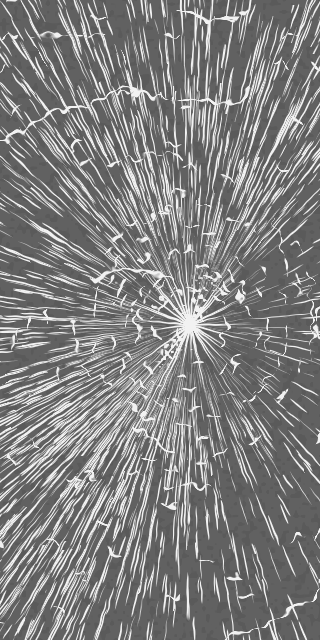
This texture is drawn by a WebGL 1 fragment shader. Its source:

```glsl
precision highp float;
// Shattered grey glass: white radial splinters and jagged ring cracks around an impact point.
uniform vec2 u_resolution;

const float TAU = 6.2831853;
const vec2 IMPACT = vec2(0.594, 0.984);

float hash(vec2 p) {
  vec3 q = fract(vec3(p.xyx) * 0.1031);
  q += dot(q, q.yzx + 33.33);
  return fract((q.x + q.y) * q.z);
}

float noise(vec2 p) {
  vec2 i = floor(p), f = fract(p);
  f = f * f * (3.0 - 2.0 * f);
  return mix(mix(hash(i), hash(i + vec2(1.0, 0.0)), f.x),
             mix(hash(i + vec2(0.0, 1.0)), hash(i + vec2(1.0, 1.0)), f.x), f.y);
}

// Soft coverage of a stroke; strokes thinner than a pixel fade instead of breaking.
float stroke(float dist, float halfWidth, float px) {
  float h = max(halfWidth, 0.0);
  return clamp((h - dist) / px + 0.5, 0.0, 1.0) * min(1.0, 2.0 * h / px);
}

float lobe(float angle, float centre, float sharpness) {
  return exp(sharpness * (cos(angle - centre) - 1.0));
}

// How crowded the splinters are in each direction.
float splinterDensity(float angle, float r) {
  float d = 0.2 + 0.24 * lobe(angle, 1.7, 4.0) + 0.25 * lobe(angle, 1.1, 30.0);
  d += 0.55 * lobe(angle, 4.08, 11.0) + 0.2 * lobe(angle, 3.3, 3.0);
  d += 0.3 * lobe(angle, 4.75, 9.0) * (1.0 - smoothstep(0.3, 0.6, r));
  return d * (1.0 - 0.65 * lobe(angle, -0.45, 4.0) * smoothstep(0.2, 0.5, r));
}

// One layer of broken, tapered radial splinters.
float splinters(float angle, float r, float count, float seed, float density, float px) {
  float turn = fract(angle / TAU + hash(vec2(seed, 7.0))) * count;
  float cell = floor(turn);
  float span = mix(0.05, 0.17, hash(vec2(cell, seed + 3.0)));
  float along = r / span + 5.0 * hash(vec2(cell, seed + 11.0));
  vec2 id = vec2(cell + seed * 17.0, floor(along));
  float t = fract(along);
  float offset = 0.5 + 0.5 * (hash(id + 4.0) - 0.5) + 0.2 * (t - 0.5) * (hash(id + 9.0) - 0.5);
  float dist = abs(fract(turn) - offset) * TAU * r / count;
  float width = min(0.0003 + 0.0046 * r, 0.0026) * mix(0.4, 1.2, hash(id + 21.0));
  width *= sqrt(max(0.0, 1.0 - pow(abs(2.0 * t - 1.0), 2.0)));
  return stroke(dist, width, px) * step(hash(id + 31.0), density);
}

// Thicker rays rooted at the impact point.
float rootRays(float angle, float r, float count, float seed, float density, float px) {
  float turn = fract(angle / TAU + 0.37 * seed) * count;
  float cell = floor(turn);
  float reach = mix(0.05, 0.45, hash(vec2(cell, seed))) * (0.35 + density);
  float offset = 0.5 + 0.5 * (hash(vec2(cell, seed + 5.0)) - 0.5);
  float dist = abs(fract(turn) - offset) * TAU * r / count;
  return stroke(dist, 0.0036 * (1.0 - r / reach), px);
}

// Short jagged arcs of similar length scattered on concentric rings.
float ringChips(float angle, float r, vec2 p, float spacing, float seed, float px) {
  float wobble = 0.03 * (noise(p * 42.0 + seed) - 0.5);
  float ring = (r + wobble) / spacing + 0.31 * seed;
  float count = 3.0 + floor(TAU * floor(ring) * spacing / 0.06);
  float turn = fract(angle / TAU + 0.23 * seed + 0.13 * floor(ring)) * count;
  vec2 id = vec2(floor(turn) + 13.0 * seed, floor(ring));
  float u = abs(fract(turn) - 0.5) * 2.0;
  float dist = abs(fract(ring) - mix(0.3, 0.7, hash(id))) * spacing;
  float width = 0.0062 * noise(p * 75.0 + 9.0) * (1.0 - smoothstep(0.5, 1.0, u));
  float chance = 0.05 + 0.26 * smoothstep(0.06, 0.11, r) * (1.0 - smoothstep(0.27, 0.5, r));
  chance += 0.4 * lobe(angle, 2.5, 3.0) * (1.0 - smoothstep(0.2, 0.38, r));
  return stroke(dist, width, px) * step(hash(id + 6.0), chance);
}

float segment(vec2 p, vec2 a, vec2 b) {
  vec2 ab = b - a;
  return length(p - a - ab * clamp(dot(p - a, ab) / dot(ab, ab), 0.0, 1.0));
}

float bend(vec2 p, vec2 a, vec2 b, vec2 c) {
  return min(segment(p, a, b), segment(p, b, c));
}

// Distance to the long cracks that cross the pane.
float longCracks(vec2 p) {
  float d = bend(p, vec2(0.0, 1.552), vec2(0.18, 1.66), vec2(0.27, 1.675));
  d = min(d, bend(p, vec2(0.27, 1.675), vec2(0.38, 1.727), vec2(0.53, 1.69)));
  d = min(d, bend(p, vec2(0.53, 1.69), vec2(0.74, 1.675), vec2(0.78, 1.73)));
  d = min(d, bend(p, vec2(0.7, 0.01), vec2(0.83, 0.045), vec2(1.0, 0.145)));
  d = min(d, bend(p, vec2(0.56, 1.975), vec2(0.65, 1.94), vec2(0.74, 1.935)));
  d = min(d, bend(p, vec2(0.33, 1.48), vec2(0.46, 1.52), vec2(0.58, 1.51)) + 0.001);
  d = min(d, bend(p, vec2(0.42, 0.66), vec2(0.5, 0.61), vec2(0.55, 0.58)));
  d = min(d, bend(p, vec2(0.28, 1.12), vec2(0.38, 1.17), vec2(0.55, 1.13)));
  d = min(d, bend(p, vec2(0.96, 1.1), vec2(0.98, 0.98), vec2(0.97, 0.86)) + 0.002);
  d = min(d, segment(p, vec2(0.1, 1.885), vec2(0.32, 1.895)) + 0.002);
  d = min(d, segment(p, vec2(0.52, 0.48), vec2(0.66, 0.48)) + 0.001);
  return min(d, segment(p, vec2(0.86, 1.32), vec2(0.89, 1.15)) + 0.002);
}

void main() {
  float px = 1.0 / u_resolution.x;
  vec2 p = gl_FragCoord.xy * px;
  vec2 jag = vec2(noise(p * 40.0), noise(p * 40.0 + 40.0)) - 0.5;
  vec2 q = p - IMPACT + 0.004 * jag;
  float r = length(q), angle = atan(q.y, q.x);
  float density = splinterDensity(angle, r);
  float patchy = density * mix(0.5, 1.4, noise(p * 9.0)) * mix(0.55, 1.0, smoothstep(0.05, 0.35, r));

  // Radial splinters and ring chips, in layers of growing count
  float white = 0.0;
  for (int i = 0; i < 8; i++) {
    float k = float(i);
    white = max(white, splinters(angle, r, 44.0 + 13.0 * k, k + 1.0, patchy, px));
  }
  for (int i = 0; i < 2; i++) {
    float k = float(i);
    white = max(white, rootRays(angle, r, 17.0 + 8.0 * k, k + 1.0, density, px));
    white = max(white, ringChips(angle, r, p, 0.05 + 0.012 * k, k + 1.0, px));
  }

  // Long jagged cracks
  float crackWidth = 0.0005 + 0.0068 * noise(p * 60.0 + 5.0);
  white = max(white, stroke(longCracks(p + 0.028 * jag), crackWidth, px));

  // Crushed core, with powder above it and along the lower left
  float core = 1.0 - smoothstep(0.014, 0.03, r + 0.02 * (noise(p * 90.0) - 0.5));
  float powder = exp(-r * 9.0) * (lobe(angle, 1.2, 9.0) + lobe(angle, 4.05, 18.0));
  white = max(white, max(core, smoothstep(0.68, 0.9, noise(p * 130.0) + 0.45 * powder)
                              * smoothstep(0.08, 0.3, powder)));

  float pane = 0.382 - 0.03 * smoothstep(0.6, 0.75, noise(p * 80.0 + 3.0));
  gl_FragColor = vec4(vec3(mix(pane, 0.95, white)), 1.0);
}
```
